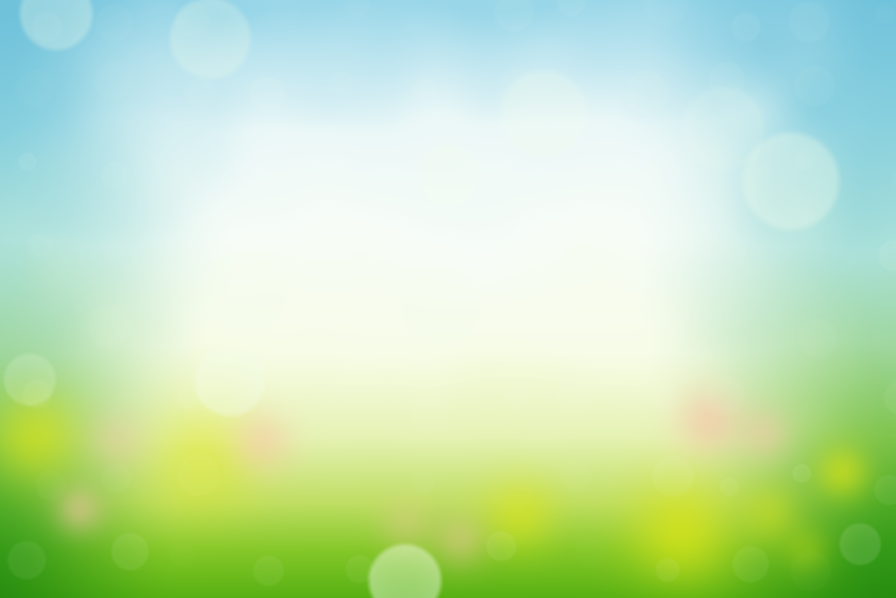
This background is drawn by a WebGL 2 fragment shader. Its source:

```glsl
#version 300 es
precision highp float;

uniform vec2 u_resolution;
out vec4 outColor;

const int STOPS = 8;
const float HEIGHTS[STOPS] = float[](0.0, 0.08, 0.16, 0.27, 0.42, 0.6, 0.8, 1.0);
const vec3 CORE[STOPS] = vec3[](
  vec3(0.34, 0.69, 0.07), vec3(0.52, 0.78, 0.16), vec3(0.75, 0.87, 0.39), vec3(0.90, 0.95, 0.71),
  vec3(0.97, 0.99, 0.91), vec3(0.97, 0.99, 0.97), vec3(0.92, 0.97, 0.97), vec3(0.60, 0.84, 0.91));
const vec3 SIDE[STOPS] = vec3[](
  vec3(0.15, 0.55, 0.06), vec3(0.20, 0.60, 0.09), vec3(0.31, 0.67, 0.15), vec3(0.50, 0.77, 0.30),
  vec3(0.62, 0.84, 0.62), vec3(0.67, 0.88, 0.85), vec3(0.52, 0.81, 0.87), vec3(0.44, 0.76, 0.86));

const vec3 YELLOW = vec3(0.87, 0.90, 0.08);
const vec3 PINK = vec3(0.97, 0.78, 0.67);
const vec3 DISC_TINT = vec3(0.95, 0.99, 0.92);
const float CENTER_X = 0.73;
const float CLOUD_WARP = 0.13;
const float SPECK_CELL = 0.13;
const float SPECK_STRENGTH = 0.09;

// Each entry: center x, center y, radius, strength
const int BLOOMS = 7;
const vec4 YELLOW_BLOOMS[BLOOMS] = vec4[](
  vec4(0.06, 0.27, 0.075, 0.6), vec4(0.34, 0.23, 0.09, 0.5), vec4(1.14, 0.11, 0.085, 0.7),
  vec4(0.87, 0.14, 0.06, 0.55), vec4(1.41, 0.21, 0.045, 0.6), vec4(1.29, 0.14, 0.05, 0.4),
  vec4(1.35, 0.08, 0.04, 0.3));
const vec4 PINK_BLOOMS[BLOOMS] = vec4[](
  vec4(1.187, 0.295, 0.055, 0.65), vec4(1.28, 0.275, 0.045, 0.45), vec4(0.44, 0.26, 0.05, 0.5),
  vec4(0.195, 0.265, 0.05, 0.35), vec4(0.133, 0.148, 0.04, 0.5), vec4(0.77, 0.095, 0.045, 0.4),
  vec4(0.68, 0.12, 0.045, 0.3));
const int DISCS = 12;
const vec4 BOKEH[DISCS] = vec4[](
  vec4(0.094, 0.977, 0.063, 0.32), vec4(0.352, 0.936, 0.07, 0.27), vec4(1.324, 0.697, 0.084, 0.35),
  vec4(1.211, 0.785, 0.072, 0.15), vec4(0.385, 0.363, 0.061, 0.4), vec4(0.678, 0.029, 0.063, 0.48),
  vec4(0.738, 0.488, 0.07, 0.3), vec4(0.41, 0.51, 0.074, 0.3), vec4(0.752, 0.707, 0.053, 0.3),
  vec4(0.05, 0.365, 0.045, 0.2), vec4(1.44, 0.09, 0.036, 0.13), vec4(0.91, 0.81, 0.075, 0.25));

float hash(vec2 p) {
  p = fract(p * vec2(0.1031, 0.1030));
  p += dot(p, p.yx + 33.33);
  return fract((p.x + p.y) * p.x * 17.0);
}

float noise(vec2 p) {
  vec2 i = floor(p), f = fract(p);
  f = f * f * (3.0 - 2.0 * f);
  float low = mix(hash(i), hash(i + vec2(1, 0)), f.x);
  float high = mix(hash(i + vec2(0, 1)), hash(i + vec2(1, 1)), f.x);
  return mix(low, high, f.y);
}

float clouds(vec2 p) {
  return 0.6 * noise(p * 5.0) + 0.4 * noise(p * 11.0 + 7.0) - 0.5;
}

float bloom(vec2 p, vec4 b) {
  vec2 d = (p - b.xy) / b.z;
  return b.w * exp(-dot(d, d));
}

float disc(vec2 p, vec4 b) {
  float d = length(p - b.xy) / b.z;
  return b.w * (1.0 - smoothstep(0.86, 1.06, d)) * (0.85 + 0.15 * d * d);
}

// Faint discs, one per jittered grid cell
float specks(vec2 p) {
  vec2 cell = floor(p / SPECK_CELL);
  vec2 jitter = vec2(hash(cell + 3.0), hash(cell + 41.0));
  float radius = SPECK_CELL * mix(0.12, 0.3, hash(cell + 77.0));
  vec2 center = (cell + mix(vec2(0.32), vec2(0.68), jitter)) * SPECK_CELL;
  return disc(p, vec4(center, radius, SPECK_STRENGTH * hash(cell + 19.0)));
}

void main() {
  vec2 p = gl_FragCoord.xy / u_resolution.y;
  p.x *= 1.5 * u_resolution.y / u_resolution.x;
  float sky = smoothstep(0.1, 0.6, p.y);
  float warp = clouds(p) * CLOUD_WARP * sky;

  // Vertical gradients for the bright middle and the deeper sides
  float y = p.y + 0.6 * warp;
  vec3 core = CORE[0], side = SIDE[0];
  for (int i = 1; i < STOPS; i++) {
    float t = clamp((y - HEIGHTS[i - 1]) / (HEIGHTS[i] - HEIGHTS[i - 1]), 0.0, 1.0);
    core = mix(core, CORE[i], t);
    side = mix(side, SIDE[i], t);
  }
  float sideDistance = abs(p.x - CENTER_X) + warp;
  vec3 color = mix(core, side, smoothstep(mix(0.42, 0.3, sky), 0.77, sideDistance));

  // Blurred flowers in the meadow
  for (int i = 0; i < BLOOMS; i++) {
    color = mix(color, YELLOW, bloom(p, YELLOW_BLOOMS[i]));
    color = mix(color, PINK, bloom(p, PINK_BLOOMS[i]));
  }

  // Translucent light discs
  for (int i = 0; i < DISCS; i++) color = mix(color, DISC_TINT, disc(p, BOKEH[i]));
  color = mix(color, DISC_TINT, specks(p));
  outColor = vec4(color, 1.0);
}
```
